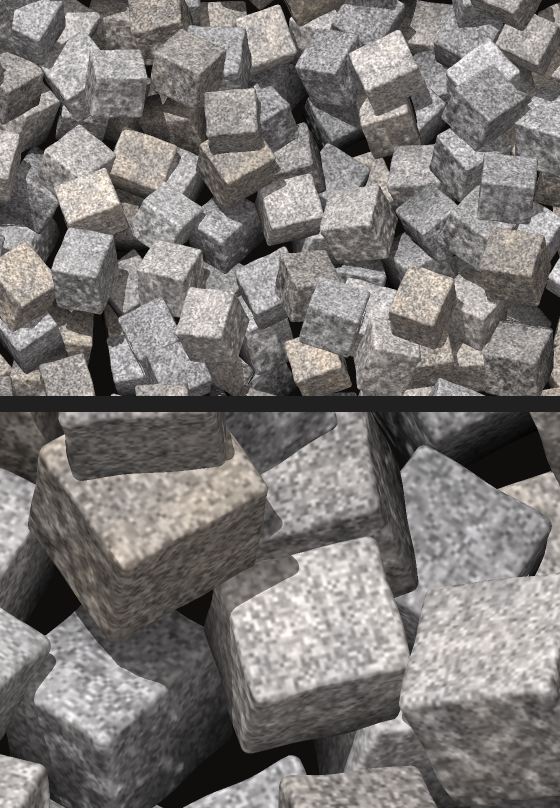
Top, the full canvas; bottom, a detail of the centre.
Write a WebGL 2 fragment shader that draws this texture.

```glsl
#version 300 es
precision highp float;
// A sunlit heap of rough grey granite cubes with dark gaps between them.

uniform vec2 u_resolution;
out vec4 fragColor;

// Lengths are fractions of the canvas height.
const float SPACING = 0.125;
const float JITTER = 0.72;
const float HEAP_DEPTH = 0.18;
const float SIZE_MIN = 0.060;
const float SIZE_MAX = 0.078;
const float ROUNDING = 0.010;
const float CHIPPING = 0.005;
const float GRAIN_FREQ = 270.0;
const float GRAIN_CONTRAST = 0.9;
const float SUN = 0.36;
const float AMBIENT = 0.345;
const vec3 SUN_DIR = vec3(-0.25, 0.60, 0.76);
const vec3 WARM = vec3(1.04, 0.995, 0.94);
const vec3 COOL = vec3(0.99, 0.995, 1.015);
const vec3 SHADE_TINT = vec3(1.025, 0.995, 0.975);
const vec3 GAP = vec3(0.06, 0.055, 0.05);

struct Stone { vec3 center; vec3 size; mat3 axes; float seed; };

vec3 hash3(vec3 p) {
  p = fract(p * vec3(0.1031, 0.1030, 0.0973));
  p += dot(p, p.yxz + 33.33);
  return fract((p.xxy + p.yxx) * p.zyx);
}

float noise(vec3 p) {
  vec3 i = floor(p), f = fract(p);
  f = f * f * (3.0 - 2.0 * f);
  vec4 v;
  for (int k = 0; k < 4; k++) {
    vec3 c = i + vec3(k & 1, k >> 1, 0);
    v[k] = mix(hash3(c).x, hash3(c + vec3(0, 0, 1)).x, f.z);
  }
  return mix(mix(v.x, v.y, f.x), mix(v.z, v.w, f.x), f.y);
}

mat3 spin(float a) {
  float c = cos(a), s = sin(a);
  return mat3(c, s, 0, -s, c, 0, 0, 0, 1);
}

mat3 tiltBack(float a) {
  float c = cos(a), s = sin(a);
  return mat3(1, 0, 0, 0, c, -s, 0, s, c);
}

vec3 stoneCenter(vec2 cell) {
  vec3 h = hash3(vec3(cell + 7.0, 1.0)) - 0.5;
  return vec3((cell + 0.5 + JITTER * h.xy) * SPACING, HEAP_DEPTH * h.z);
}

Stone makeStone(vec2 cell) {
  vec3 turn = hash3(vec3(cell + 7.0, 12.0));
  vec3 size = mix(vec3(SIZE_MIN), vec3(SIZE_MAX), hash3(vec3(cell + 7.0, 23.0)));
  mat3 axes = spin(1.1 * (turn.x - 0.5)) * tiltBack(mix(0.2, 0.95, turn.y)) * spin(6.283 * turn.z);
  return Stone(stoneCenter(cell), size, axes, 40.0 * turn.x + 9.0 * turn.z);
}

// Rounded box with a chipped, lumpy skin.
float stoneDistance(vec3 p, Stone s) {
  vec3 q = abs(p) - s.size + ROUNDING;
  float box = length(max(q, 0.0)) + min(max(q.x, max(q.y, q.z)), 0.0) - ROUNDING;
  float lumps = dot(sin(p * 61.0 + s.seed), cos(p.yzx * 83.0 + s.seed)) / 3.0;
  return box + CHIPPING * (0.5 + 0.5 * lumps);
}

// Enter the bounding box, then march to the skin; negative means a miss.
float hitStone(Stone s, vec3 ro, vec3 rd) {
  vec3 o = (ro - s.center) * s.axes, d = rd * s.axes;
  vec3 mid = -o / d, span = abs(s.size / d);
  vec3 enter = mid - span, leave = mid + span;
  float t = max(max(enter.x, max(enter.y, enter.z)), 0.0);
  float tEnd = min(leave.x, min(leave.y, leave.z));
  for (int i = 0; i < 14 && t < tEnd; i++) {
    float gap = stoneDistance(o + t * d, s);
    if (gap < 0.0012) return t;
    t += 0.95 * gap;
  }
  return -1.0;
}

// Topmost stone above a given height that a ray meets; negative means none.
float trace(vec3 ro, vec3 rd, vec2 base, int reach, float height, out vec2 hitCell) {
  float hit = -1.0;
  for (int y = -reach; y <= reach; y++)
  for (int x = -reach; x <= reach; x++) {
    vec2 cell = base + vec2(x, y);
    vec3 center = stoneCenter(cell);
    if (center.z <= height || length(cross(center - ro, rd)) > 1.74 * SIZE_MAX) continue;
    float t = hitStone(makeStone(cell), ro, rd);
    if (t >= 0.0) { hit = t; height = center.z; hitCell = cell; }
  }
  return hit;
}

vec3 shade(vec2 uv) {
  vec2 cell = vec2(0), blocker;
  vec3 ro = vec3(uv, 1.0), rd = vec3(0, 0, -1), sunDir = normalize(SUN_DIR);
  float t = trace(ro, rd, floor(uv / SPACING), 1, -1.0, cell);
  if (t < 0.0) return GAP;
  Stone s = makeStone(cell);
  vec3 pos = ro + t * rd, p = (pos - s.center) * s.axes;

  // Rounded normal, rougher on the split sides than on the top.
  vec3 face = normalize(sign(p) * max(abs(p) - s.size + ROUNDING, 1e-4));
  vec3 q = p * 85.0 + s.seed;
  vec3 bump = vec3(noise(q), noise(q + 31.0), noise(q + 67.0)) - 0.5;
  vec3 n = s.axes * normalize(face + bump * mix(0.9, 0.3, abs(face.z)));

  // Sun, cast shadow and darkening towards the depth of the heap.
  float sun = max(dot(n, sunDir), 0.0);
  vec2 mid = floor((pos.xy + 0.08 * sunDir.xy / sunDir.z) / SPACING);
  if (sun > 0.0 && trace(pos + 0.004 * n, sunDir, mid, 2, s.center.z + 1e-4, blocker) >= 0.0) sun = 0.0;
  float open = smoothstep(-0.155, 0.045, pos.z);
  vec3 light = AMBIENT * open * (0.85 + 0.3 * n.z) * SHADE_TINT + SUN * sun;

  // Granite speckle, stains and worn edges.
  vec3 look = hash3(vec3(cell, 51.0));
  float grain = 0.65 * noise(p * GRAIN_FREQ + s.seed) + 0.35 * noise(p * 0.5 * GRAIN_FREQ + s.seed);
  float stain = noise(p * 26.0 + s.seed);
  float wear = 1.0 - max(abs(face.x), max(abs(face.y), abs(face.z)));
  float tone = mix(0.84, 1.12, look.x) + GRAIN_CONTRAST * (grain - 0.5) + 0.2 * (stain - 0.5) + 0.3 * wear;
  return light * tone * mix(COOL, WARM, look.y * look.y * (0.5 + stain));
}

void main() {
  vec3 sum = vec3(0);
  for (int k = 0; k < 4; k++) {
    vec2 offset = 0.5 * vec2(k & 1, k >> 1) - 0.25;
    sum += shade((gl_FragCoord.xy + offset) / u_resolution.y);
  }
  fragColor = vec4(clamp(sum / 4.0, 0.0, 1.0), 1.0);
}
```
